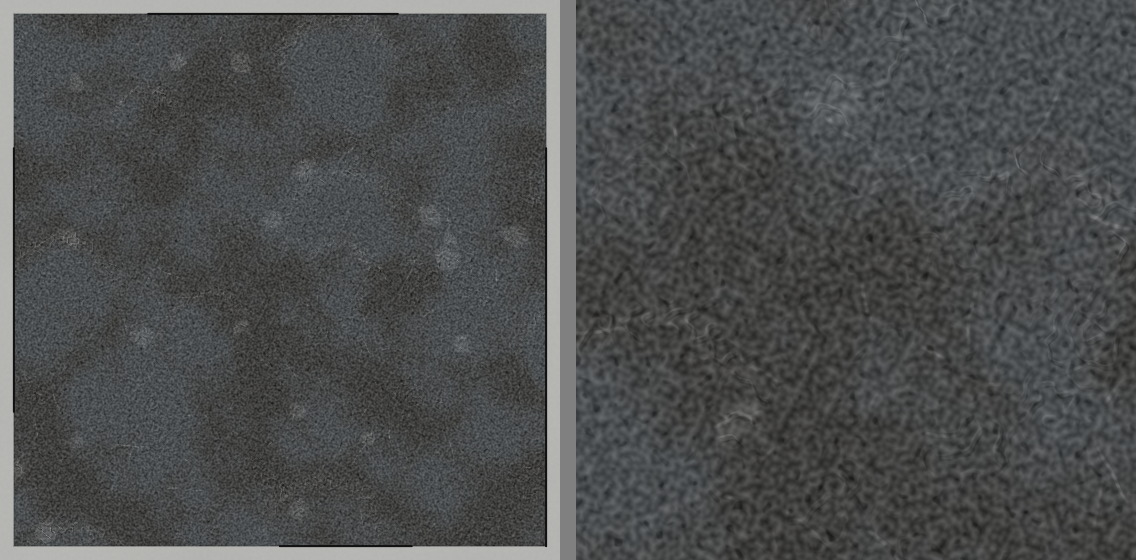
Left: the whole. Right: its middle third, enlarged.
Write a WebGL 1 fragment shader that draws this texture.

```glsl
precision highp float;
// A weathered dark slate slab inside a pale grey frame.
// Layered gradient noise gives the tone and grain; scattered cells place
// rough-rimmed stains, pale mineral spots and fine bent scratches.
uniform vec2 u_resolution;

const float TAU = 6.28318;
const vec3 FRAME_GREY = vec3(0.71, 0.71, 0.70);
const vec3 WARM_SLATE = vec3(0.252, 0.250, 0.242);
const vec3 COOL_SLATE = vec3(0.298, 0.310, 0.318);
const vec3 SEAM_BLACK = vec3(0.07);

vec2 hash2(vec2 p) {
  vec3 q = fract(p.xyx * vec3(0.1031, 0.1030, 0.0973));
  q += dot(q, q.yzx + 33.33);
  return fract((q.xx + q.yz) * q.zy);
}

mat2 rotation(float angle) {
  float c = cos(angle), s = sin(angle);
  return mat2(c, s, -s, c);
}

float cornerSlope(vec2 cell, vec2 offset) {
  float angle = TAU * hash2(cell).x;
  return dot(vec2(cos(angle), sin(angle)), offset);
}

float gradientNoise(vec2 p) {
  vec2 i = floor(p), f = fract(p);
  vec2 w = f * f * f * (f * (f * 6.0 - 15.0) + 10.0);
  vec2 e = vec2(1.0, 0.0);
  float low = mix(cornerSlope(i, f), cornerSlope(i + e, f - e), w.x);
  float high = mix(cornerSlope(i + e.yx, f - e.yx), cornerSlope(i + 1.0, f - 1.0), w.x);
  return mix(low, high, w.y);
}

float fbm(vec2 p) {
  float sum = 0.0, amplitude = 0.5;
  for (int i = 0; i < 5; i++) {
    sum += amplitude * gradientNoise(p);
    p = rotation(0.6) * p * 2.03 + 19.1;
    amplitude *= 0.55;
  }
  return sum;
}

// Scattered round stains: x = soft fill, y = rim, strongest along the top.
vec2 stains(vec2 p, float seed, float chance, float radius) {
  vec2 result = vec2(0.0);
  for (int j = -1; j <= 1; j++) {
    for (int i = -1; i <= 1; i++) {
      vec2 cell = floor(p) + vec2(float(i), float(j));
      vec2 pick = hash2(cell + seed + 41.7);
      vec2 toPoint = p - cell - hash2(cell + seed);
      float r = radius * mix(0.6, 1.2, pick.y);
      float d = length(toPoint) / r;
      float present = step(pick.x, chance);
      float rim = exp(-pow((d - 1.0) / 0.13, 2.0)) * smoothstep(-0.5, 1.0, toPoint.y / r);
      result = max(result, present * vec2(1.0 - smoothstep(0.65, 1.1, d), rim));
    }
  }
  return result;
}

// Short, slightly bent lines with tapered ends, one per chosen cell.
float scratches(vec2 p, float seed, float chance, float width) {
  float result = 0.0;
  for (int j = -1; j <= 1; j++) {
    for (int i = -1; i <= 1; i++) {
      vec2 cell = floor(p) + vec2(float(i), float(j));
      vec2 pick = hash2(cell + seed + 73.1);
      vec2 shape = hash2(cell + seed + 29.3);
      vec2 q = rotation(pick.x * TAU) * (p - cell - hash2(cell + seed));
      float halfLength = mix(0.15, 0.75, shape.x * shape.x);
      float across = abs(q.y + (shape.y - 0.5) * 0.6 * q.x * q.x);
      float line = 1.0 - smoothstep(0.3 * width, width, across);
      float taper = 1.0 - smoothstep(0.4 * halfLength, halfLength, abs(q.x));
      result = max(result, line * taper * step(pick.y, chance) * mix(0.4, 1.0, shape.y));
    }
  }
  return result;
}

float crackle(vec2 p) {
  float ridge = abs(gradientNoise(p * 55.0) + 0.4 * gradientNoise(p * 120.0));
  return 1.0 - smoothstep(0.02, 0.09, ridge);
}

float boxDistance(vec2 p, vec2 halfSize) {
  vec2 d = abs(p) - halfSize;
  return length(max(d, 0.0)) + min(max(d.x, d.y), 0.0);
}

float seam(vec2 p, vec2 a, vec2 b, float pixel) {
  vec2 along = b - a;
  float t = clamp(dot(p - a, along) / dot(along, along), 0.0, 1.0);
  return 1.0 - smoothstep(0.001, 0.001 + pixel, length(p - a - along * t));
}

vec3 slate(vec2 p) {
  // Broad tone and stains with ragged outlines
  vec2 ragged = p + 0.022 * vec2(fbm(p * 18.0), fbm(p * 18.0 + 7.7));
  vec2 stain = stains(ragged * 3.6, 5.0, 0.55, 0.33);
  vec2 spot = stains(ragged * 9.0, 62.0, 0.16, 0.19);
  float tone = fbm(p * 5.5 + 3.0) + 0.16 * stain.x - 0.02;
  vec3 colour = mix(WARM_SLATE, COOL_SLATE, smoothstep(-0.22, 0.16, tone));

  // Fine grain and dark pits
  float fine = gradientNoise(rotation(0.5) * p * 233.0);
  float coarse = gradientNoise(rotation(1.1) * p * 118.0);
  float pits = smoothstep(0.28, 0.5, gradientNoise(rotation(0.8) * p * 150.0 + 9.0));
  colour += 0.15 * fine + 0.06 * coarse - 0.07 * pits;

  // Embossed flakes, gathered on rims, spots and rough areas
  float rough = smoothstep(0.05, 0.3, fbm(p * 9.0 + 31.0));
  float flakes = 0.12 + 0.55 * rough + 0.7 * stain.y + 0.6 * spot.x;
  colour += 0.085 * flakes * (crackle(p) - 0.8 * crackle(p + vec2(-0.002, 0.003)));
  colour += 0.025 * stain.y + 0.065 * spot.x;

  // Scratches, long and short
  vec2 bent = p + 0.004 * gradientNoise(p * 35.0);
  float marks = 0.7 * scratches(bent * 8.0, 11.0, 0.5, 0.011);
  marks += scratches(bent * 21.0, 87.0, 0.38, 0.034);
  return colour + 0.11 * marks * (0.7 + fine);
}

void main() {
  vec2 uv = gl_FragCoord.xy / u_resolution;
  float pixel = 1.0 / min(u_resolution.x, u_resolution.y);
  float edge = boxDistance(uv - 0.5, vec2(0.4757));

  // Pale frame with faint mottling
  vec3 frame = FRAME_GREY + 0.012 * gradientNoise(uv * 160.0) + 0.02 * fbm(uv * 4.0);
  vec3 slab = slate(uv) * mix(0.8, 1.0, smoothstep(0.0, 0.003, -edge));
  vec3 colour = mix(slab, frame, smoothstep(-0.5 * pixel, 0.5 * pixel, edge));

  // Black seams along parts of the slab edge
  float low = 0.0247, high = 0.9753;
  float seams = seam(uv, vec2(0.265, high), vec2(0.71, high), pixel);
  seams = max(seams, seam(uv, vec2(high, low), vec2(high, 0.735), pixel));
  seams = max(seams, seam(uv, vec2(low, 0.265), vec2(low, 0.735), pixel));
  seams = max(seams, seam(uv, vec2(0.5, low), vec2(0.735, low), pixel));
  gl_FragColor = vec4(mix(colour, SEAM_BLACK, seams), 1.0);
}
```
